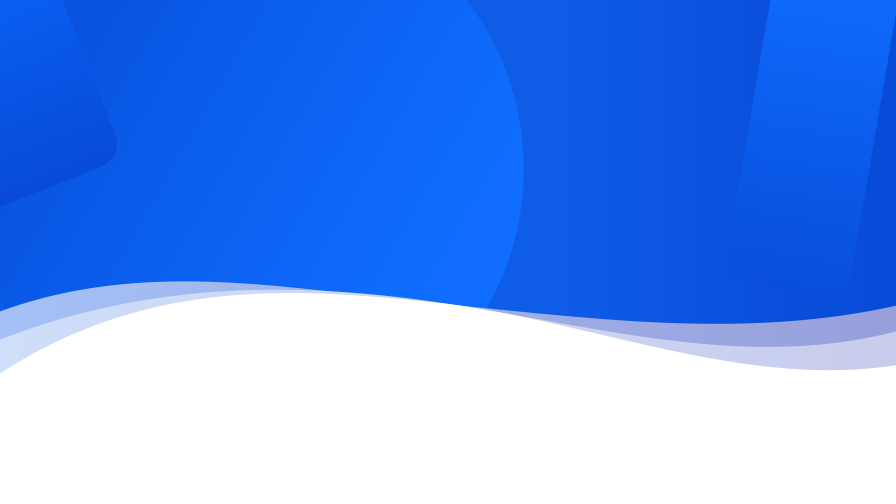
Give the GLSL for this background, as a Shadertoy shader.

```glsl
// Blue banner with a large disc and two tilted, softly rounded panels,
// closed below by three overlapping waves that deepen from tint to white.
// Shapes are distance functions; each wave is a pair of joined cubic curves.

#define DISC_CENTER vec2(0.486, 0.664)
#define DISC_RADIUS 0.553
#define LEFT_PANEL_CENTER vec2(-0.272, 0.9115)
#define LEFT_PANEL_TILT 0.378
#define RIGHT_PANEL_CENTER vec2(1.634, 0.875)
#define RIGHT_PANEL_TILT -0.169
#define DEEP_BLUE vec3(0.030, 0.295, 0.850)
#define MID_BLUE vec3(0.060, 0.365, 0.905)
#define BRIGHT_BLUE vec3(0.060, 0.430, 1.000)
#define TINT_LEFT vec3(0.645, 0.755, 0.960)
#define TINT_RIGHT vec3(0.595, 0.625, 0.860)

// Antialiased coverage of a signed distance (negative inside)
float coverage(float dist) {
    return clamp(0.5 - dist * iResolution.y, 0.0, 1.0);
}

// Position in the frame of a tilted panel
vec2 toLocal(vec2 p, vec2 center, float tilt) {
    vec2 axis = vec2(cos(tilt), sin(tilt));
    vec2 d = p - center;
    return vec2(dot(d, axis), dot(d, vec2(-axis.y, axis.x)));
}

float roundedBox(vec2 p, vec2 halfSize, float radius) {
    vec2 q = abs(p) - halfSize + radius;
    return length(max(q, 0.0)) + min(max(q.x, q.y), 0.0) - radius;
}

// Cubic curve with evenly spaced control heights
float cubic(vec4 h, float t) {
    float s = 1.0 - t;
    return dot(h, vec4(s * s * s, 3.0 * s * s * t, 3.0 * s * t * t, t * t * t));
}

// Coverage below a wave; the two halves meet at the canvas middle
float wave(vec2 p, float u, vec4 leftHeights, vec4 rightHeights) {
    float t = 2.0 * u;
    float height = t < 1.0 ? cubic(leftHeights, t) : cubic(rightHeights, t - 1.0);
    return coverage(p.y - height);
}

void mainImage(out vec4 fragColor, in vec2 fragCoord) {
    vec2 p = fragCoord / iResolution.y;
    float u = fragCoord.x / iResolution.x;

    // Backdrop
    vec3 color = mix(MID_BLUE, DEEP_BLUE, smoothstep(0.55, 1.0, u));

    // Disc, brighter toward its lower right
    float discLight = dot(p - DISC_CENTER, vec2(0.87, -0.50)) / DISC_RADIUS;
    vec3 discColor = mix(vec3(0.035, 0.325, 0.880), BRIGHT_BLUE,
                         clamp(0.5 + 0.62 * discLight, 0.0, 1.0));
    color = mix(color, discColor, coverage(length(p - DISC_CENTER) - DISC_RADIUS));

    // Left panel
    vec2 q = toLocal(p, LEFT_PANEL_CENTER, LEFT_PANEL_TILT);
    vec3 panelColor = mix(DEEP_BLUE, vec3(0.04, 0.375, 0.95),
                          clamp((q.y + 0.38) / 0.38, 0.0, 1.0));
    color = mix(color, panelColor, coverage(roundedBox(q, vec2(0.4), 0.051)));

    // Right panel, dissolving into the backdrop at its foot
    q = toLocal(p, RIGHT_PANEL_CENTER, RIGHT_PANEL_TILT);
    panelColor = mix(vec3(0.035, 0.305, 0.86), vec3(0.055, 0.41, 0.98),
                     clamp((q.y + 0.45) / 0.57, 0.0, 1.0));
    color = mix(color, panelColor, coverage(roundedBox(q, vec2(0.125, 0.45), 0.04)));

    // Waves, from back to front
    vec3 tint = mix(TINT_LEFT, TINT_RIGHT, u);
    color = mix(color, tint, wave(p, u,
        vec4(0.382, 0.491, 0.4225, 0.396), vec4(0.396, 0.367, 0.3275, 0.3935)));
    color = mix(color, mix(tint, vec3(1.0), 0.47), wave(p, u,
        vec4(0.326, 0.442, 0.4425, 0.397), vec4(0.397, 0.353, 0.265, 0.3425)));
    color = mix(color, vec3(1.0), wave(p, u,
        vec4(0.259, 0.4515, 0.4295, 0.397), vec4(0.397, 0.358, 0.229, 0.2755)));

    fragColor = vec4(color, 1.0);
}
```
